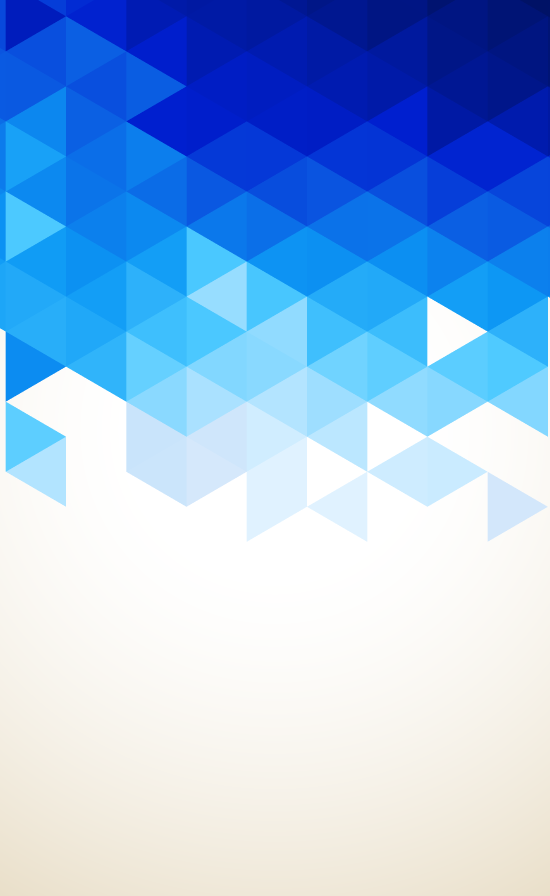
Reproduce this background procedurally as a Shadertoy shader.

```glsl
// A mosaic of triangles fading from navy through azure to pale mist, over warm white.
// Each point finds its triangle in a column grid; a tone that grows down each column,
// varied by accents and a hash, picks the colour. Gaps show the radial backdrop.

#define GRID_LEFT 0.0106
#define GRID_TOP 0.0182
#define COLUMN_WIDTH 0.1095
#define HALF_SIDE 0.0391
#define JITTER 0.16
#define GLOW_CENTER vec2(0.5, 0.48)
#define SAMPLES 3

const vec3 WHITE = vec3(1.0);
const vec3 CREAM = vec3(0.915, 0.875, 0.79);
const vec3 LAVENDER = vec3(0.82, 0.895, 0.98);

// From navy to mist
const vec3 RAMP[7] = vec3[7](
    vec3(0.00, 0.07, 0.40), vec3(0.00, 0.12, 0.81), vec3(0.04, 0.34, 0.88),
    vec3(0.05, 0.60, 0.96), vec3(0.30, 0.79, 1.00), vec3(0.69, 0.89, 1.00),
    vec3(0.88, 0.95, 1.00));

// Tone at the top, its growth per row and the last filled row, per column
const vec3 COLUMNS[9] = vec3[9](
    vec3(1.7, 0.20, 13), vec3(1.5, 0.20, 10), vec3(0.6, 0.36, 13),
    vec3(-0.5, 0.50, 13), vec3(-0.75, 0.53, 14), vec3(-0.5, 0.48, 14),
    vec3(-0.4, 0.46, 13), vec3(-0.9, 0.50, 13), vec3(-0.8, 0.48, 14));

// Column, row and tone shift of triangles that stand out
const vec3 ACCENTS[15] = vec3[15](
    vec3(0, 0, -0.8), vec3(0, 3, 0.5), vec3(0, 4, 0.7), vec3(0, 6, 1.1),
    vec3(0, 10, -0.9), vec3(0, 13, 0.7), vec3(1, 0, -0.4), vec3(1, 1, 0.4),
    vec3(2, 2, 0.7), vec3(2, 3, -0.7), vec3(2, 4, 0.5), vec3(3, 7, 1.0),
    vec3(3, 8, 1.2), vec3(4, 8, 0.5), vec3(4, 9, 0.7));

// Column and row of the gaps
const vec2 GAPS[7] = vec2[7](
    vec2(0, 11), vec2(5, 13), vec2(6, 12), vec2(7, 9),
    vec2(7, 12), vec2(8, 12), vec2(8, 13));

float hash(vec2 p) {
    return fract(sin(dot(p, vec2(127.1, 311.7))) * 43758.5);
}

// Column and row of the triangle that holds a point, y pointing down
vec2 triangleCell(vec2 p) {
    vec2 g = (p - vec2(GRID_LEFT, GRID_TOP)) / vec2(COLUMN_WIDTH, HALF_SIDE);
    vec2 cell = floor(g);
    vec2 f = g - cell;
    bool baseOnLeft = mod(cell.x + cell.y, 2.0) < 0.5;
    cell.y += step(baseOnLeft ? 1.0 - f.x : f.x, f.y);
    return cell;
}

bool sameCell(vec2 a, vec2 b) {
    return all(lessThan(abs(a - b), vec2(0.5)));
}

bool isFilled(vec2 cell) {
    if (cell.x < 0.0 || cell.x > 8.0) return cell.y < 8.5;
    for (int i = 0; i < 7; i++)
        if (sameCell(cell, GAPS[i])) return false;
    return cell.y < COLUMNS[int(cell.x)].z + 0.5;
}

vec3 triangleColor(vec2 cell) {
    vec3 column = COLUMNS[int(clamp(cell.x, 0.0, 8.0))];
    float darkest = 0.95 - 0.1 * cell.x + 0.12 * cell.y;
    float tone = max(column.x + column.y * cell.y, darkest);
    for (int i = 0; i < 15; i++)
        if (sameCell(cell, ACCENTS[i].xy)) tone += ACCENTS[i].z;
    tone = clamp(tone + JITTER * (hash(cell) - 0.5), 0.0, 5.999);
    int stop = int(tone);
    vec3 color = mix(RAMP[stop], RAMP[stop + 1], fract(tone));

    // Cooler tips at the lower fringe
    bool fringe = cell.y > 11.5 && (abs(cell.x - 2.5) < 1.0 || cell.x > 7.5);
    return fringe ? mix(color, LAVENDER, 0.75) : color;
}

vec3 backdrop(vec2 p) {
    float radius = length((p - GLOW_CENTER) * vec2(0.612, 1.0)) / 0.6;
    float fade = clamp((radius - 0.25) / 0.75, 0.0, 1.0);
    return mix(WHITE, CREAM, pow(fade, 1.6));
}

void mainImage(out vec4 fragColor, in vec2 fragCoord) {
    // Average a small grid of samples for smooth edges
    vec3 sum = vec3(0.0);
    for (int j = 0; j < SAMPLES; j++)
        for (int i = 0; i < SAMPLES; i++) {
            vec2 offset = (vec2(i, j) + 0.5) / float(SAMPLES) - 0.5;
            vec2 p = (fragCoord + offset) / iResolution.xy;
            p.y = 1.0 - p.y;
            vec2 cell = triangleCell(p);
            sum += isFilled(cell) ? triangleColor(cell) : backdrop(p);
        }
    fragColor = vec4(sum / float(SAMPLES * SAMPLES), 1.0);
}
```
